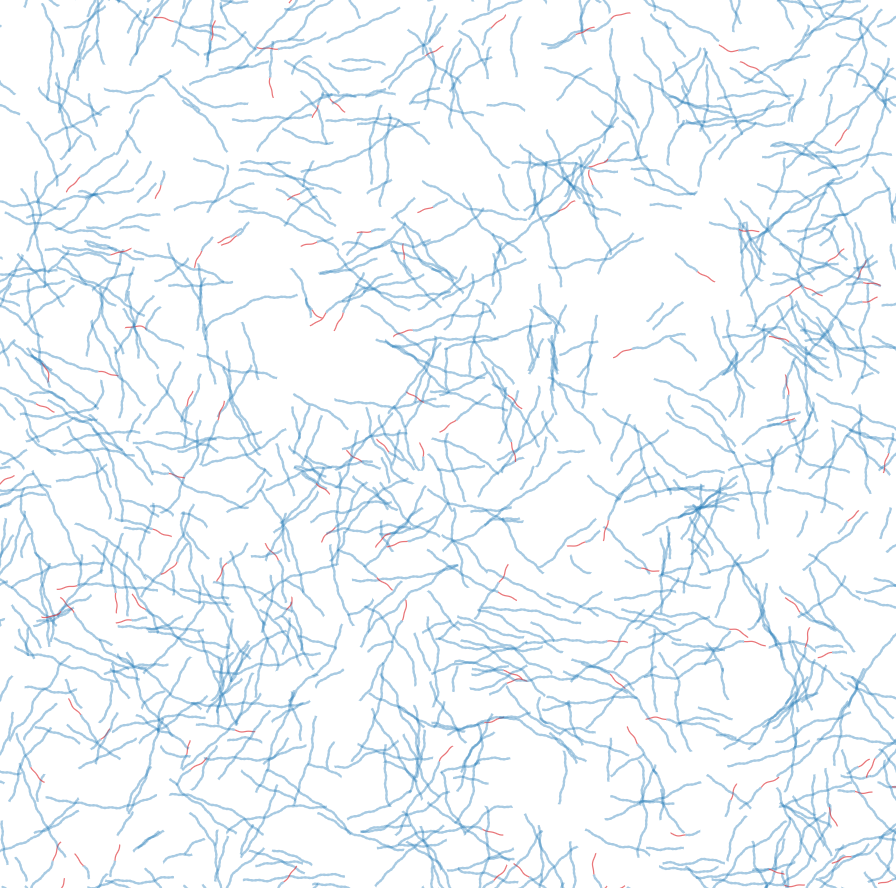
A WebGL 1 fragment shader for this pattern:

```glsl
precision highp float;
// Scattered wavy blue fibres, translucent where they cross, some with thin red tips.

uniform vec2 u_resolution;

#define CELLS 14.0          // grid cells per canvas height
#define SLOTS 8             // candidate fibres per cell
#define HALF_MIN 0.014      // shortest half length
#define HALF_MAX 0.064      // longest half length, must stay below one cell
#define BLUE_RADIUS 0.00134
#define RED_RADIUS 0.0007
#define BLUE_ALPHA 0.39
#define RED_ALPHA 0.62
#define RED_SHARE 0.16      // part of the fibres that end in red
#define RED_LENGTH 0.023
#define ANGLE_SPREAD 2.1    // scatter around the local direction

const vec3 PAPER = vec3(1.0);
const vec3 BLUE = vec3(0.12, 0.47, 0.71);
const vec3 RED = vec3(0.86, 0.13, 0.15);

float hash(vec2 p) {
  return fract(sin(dot(p, vec2(127.1, 311.7))) * 43758.5453);
}

vec4 hash4(vec2 p) {
  return vec4(hash(p), hash(p + 19.19), hash(p + 47.53), hash(p + 83.71));
}

float noise(vec2 p) {
  vec2 i = floor(p);
  vec2 f = fract(p);
  f = f * f * (3.0 - 2.0 * f);
  return mix(mix(hash(i), hash(i + vec2(1.0, 0.0)), f.x),
             mix(hash(i + vec2(0.0, 1.0)), hash(i + vec2(1.0, 1.0)), f.x), f.y);
}

// Share of a pixel-wide window that lies between lo and hi
float boxCover(float x, float lo, float hi, float pixel) {
  return clamp((min(x + 0.5 * pixel, hi) - max(x - 0.5 * pixel, lo)) / pixel, 0.0, 1.0);
}

// Blends one fibre over the colour; p is relative to the fibre's centre
vec3 drawFibre(vec3 color, vec2 p, float angle, vec4 shape, vec4 wave, float pixel) {
  float halfLength = mix(HALF_MIN, HALF_MAX, pow(shape.x, 1.3));
  float c = cos(angle);
  float s = sin(angle);
  vec2 q = vec2(c * p.x + s * p.y, c * p.y - s * p.x);
  if (abs(q.x) > halfLength + pixel || abs(q.y) > 0.024) return color;

  // Centre line: a broad bend, a slow wave and a fine tremble
  float bend = (shape.y - 0.5) * 0.4 / halfLength;
  float slowFreq = mix(75.0, 140.0, wave.x);
  float slowAmp = 0.0032 * wave.y;
  float slowPhase = q.x * slowFreq + 6.283 * wave.z;
  float finePhase = q.x * 370.0 + 6.283 * wave.w;
  float y = bend * q.x * q.x + slowAmp * sin(slowPhase) + 0.0006 * sin(finePhase);
  float slope = 2.0 * bend * q.x + slowAmp * slowFreq * cos(slowPhase)
              + 0.222 * cos(finePhase);
  float d = (q.y - y) / sqrt(1.0 + slope * slope);

  // Beaded blue body, then the thin red tip
  float tipStart = halfLength;
  if (shape.z < RED_SHARE) tipStart -= min(RED_LENGTH, halfLength);
  float radius = BLUE_RADIUS * (1.0 + 0.1 * cos(q.x * 1460.0));
  float body = boxCover(d, -radius, radius, pixel)
             * boxCover(q.x, -halfLength, tipStart, pixel);
  float tip = boxCover(d, -RED_RADIUS, RED_RADIUS, pixel)
            * boxCover(q.x, tipStart, halfLength, pixel);
  color = mix(color, BLUE, BLUE_ALPHA * body);
  return mix(color, RED, RED_ALPHA * tip);
}

void main() {
  float pixel = 1.0 / u_resolution.y;
  vec2 uv = gl_FragCoord.xy * pixel;
  vec2 home = floor(uv * CELLS);
  vec3 color = PAPER;

  for (int j = -1; j <= 1; j++) {
    for (int i = -1; i <= 1; i++) {
      vec2 cell = home + vec2(float(i), float(j));
      for (int k = 0; k < SLOTS; k++) {
        vec2 id = cell + vec2(17.37, 5.91) * float(k + 1);
        vec4 place = hash4(id);
        vec2 center = (cell + place.xy) / CELLS;

        // Uneven density leaves open gaps between the tangles
        float density = mix(0.16, 0.94, noise(center * 10.0 + 31.0));
        if (place.z < density) {
          float angle = 9.42 * noise(center * 6.5 + 7.0)
                      + ANGLE_SPREAD * (place.w - 0.5);
          color = drawFibre(color, uv - center, angle,
                            hash4(id + 101.3), hash4(id + 211.7), pixel);
        }
      }
    }
  }
  gl_FragColor = vec4(color, 1.0);
}
```
